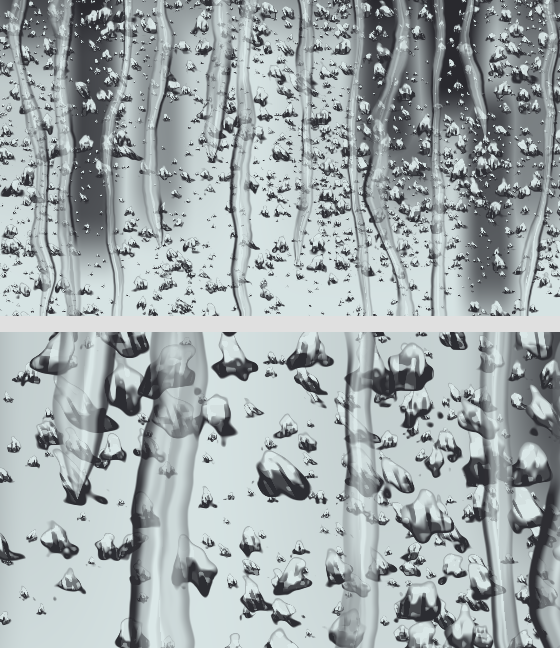
Top: the whole. Bottom: its middle third, enlarged.
Write a Shadertoy shader that draws this texture.

```glsl
// Rain on a window: clinging drops and wavy rivulets before a blurred grey view.

const vec3 SHADOW = vec3(0.16, 0.16, 0.18);
const vec3 DAYLIGHT = vec3(0.855, 0.905, 0.905);
const float RIVULETS = 12.0;

float hash(vec2 p) {
    vec3 q = fract(p.xyx * vec3(0.1031, 0.1030, 0.0973));
    q += dot(q, q.yzx + 33.33);
    return fract((q.x + q.y) * q.z);
}

float noise(vec2 p) {
    vec2 i = floor(p), f = fract(p);
    f = f * f * (3.0 - 2.0 * f);
    return mix(mix(hash(i), hash(i + vec2(1, 0)), f.x),
               mix(hash(i + vec2(0, 1)), hash(i + vec2(1, 1)), f.x), f.y);
}

float fbm(vec2 p) {
    return 0.57 * noise(p) + 0.29 * noise(p * 2.1 + 7.0) + 0.14 * noise(p * 4.3 + 19.0);
}

// Out-of-focus upright shape between two heights
float blurredPost(vec2 p, float x, float halfWidth, float low, float high) {
    float across = 1.0 - smoothstep(0.35, 1.45, abs(p.x - x) / halfWidth);
    return across * smoothstep(low - 0.1, low + 0.15, p.y)
                  * (1.0 - smoothstep(high - 0.1, high + 0.1, p.y));
}

float background(vec2 p) {
    p.x += 0.03 * (noise(p * 3.0) - 0.5);
    float dark = 0.74 * blurredPost(p, 0.30, 0.085, 0.18, 1.2);
    dark = max(dark, 0.74 * blurredPost(p, 1.22, 0.10, 0.45, 1.2));
    dark = max(dark, 0.88 * blurredPost(p, 1.43, 0.10, 0.60, 1.2));
    dark = max(dark, 0.70 * blurredPost(p, 1.55, 0.09, 0.00, 0.72));
    dark = max(dark, 0.52 * blurredPost(p, 1.29, 0.09, 0.35, 0.62));
    dark = max(dark, 0.42 * blurredPost(p, 1.70, 0.10, 0.25, 1.2));
    dark = max(dark, 0.36 * blurredPost(p, 0.50, 0.08, 0.28, 0.90));
    dark = max(dark, 0.48 * blurredPost(p, 0.12, 0.16, 0.82, 1.2));
    dark += 0.36 * smoothstep(0.80, 1.05, p.y) * (1.0 - 0.6 * dark);
    return 0.98 - 0.14 * noise(p * vec2(5.0, 1.5)) * smoothstep(0.0, 0.6, p.y) - dark;
}

// Tone and coverage of one drop; q is the offset from its centre in radii
vec2 drop(vec2 q, float seed, float blur) {
    float lean = 0.9 * (hash(vec2(seed, 3.0)) - 0.3);
    q.x += lean * q.y;
    float edge = length(q * vec2(1.1 + 0.45 * q.y, 0.82));
    edge += 0.95 * (noise(q * 1.4 + seed) - 0.5);
    float cover = 1.0 - smoothstep(1.0 - blur, 1.0 + blur, edge);

    float ripple = noise(vec2(q.x * 3.0 + seed, q.y * 1.3));
    float cup = 1.0 - smoothstep(-0.55, -0.15, q.y + 0.9 * (ripple - 0.5));
    float streak = smoothstep(0.52, 0.68, noise(vec2(q.x * 4.5 - seed, q.y * 0.9)));
    streak *= 1.0 - smoothstep(0.1, 0.8, q.y);
    float rim = smoothstep(0.72, 1.0, edge);
    float glint = smoothstep(0.6, 0.75, noise(q * 3.0 + seed * 1.7)) * (1.0 - rim);
    float tone = 0.96 - 0.80 * cup - 0.55 * streak - 0.32 * rim + 0.40 * glint;
    return vec2(clamp(tone, 0.02, 1.0), cover);
}

// Scatter drops over a jittered grid and lay them on the given tone
float dropLayer(float tone, vec2 p, float cell, float size, float density, float layer, float px) {
    vec2 home = floor(p / cell);
    for (int j = -1; j <= 1; j++)
    for (int i = -1; i <= 1; i++) {
        vec2 id = home + vec2(i, j);
        vec2 key = id + layer * 57.0;
        vec2 centre = (id + 0.15 + 0.7 * vec2(hash(key), hash(key + 91.0))) * cell;
        float crowd = density * (0.45 + 1.1 * noise(centre * vec2(6.0, 2.5) + 4.0));
        crowd *= 0.6 + 0.4 * smoothstep(0.0, 0.5, centre.y);
        if (hash(key + 33.0) > crowd) continue;
        float radius = size * mix(0.55, 1.1, hash(key + 17.0));
        vec2 d = drop((p - centre) / radius, 100.0 * hash(key + 71.0), min(px / radius, 0.45));
        tone = mix(tone, d.x, d.y);
    }
    return tone;
}

// Lay one wavy stream, running from the top down to its end, on the given tone
float rivulet(float tone, vec2 p, float x, float halfWidth, float end, float seed, float px) {
    float path = x + 0.13 * (noise(vec2(p.y * 2.2, seed)) - 0.5)
                   + 0.030 * (noise(vec2(p.y * 8.0, seed + 5.0)) - 0.5);
    float width = halfWidth * (0.55 + 0.75 * noise(vec2(p.y * 5.0, seed + 9.0)));
    width *= sqrt(smoothstep(0.0, 0.12, p.y - end)) + 0.001;
    float d = (p.x - path) / width;
    float side = sign(d);
    d += side * 0.55 * (fbm(vec2(p.y * 17.0, seed + 20.0 + side * 4.0)) - 0.5);
    float blur = min(1.2 * px / width, 0.5);
    float cover = (1.0 - smoothstep(1.0 - blur, 1.0 + blur, abs(d))) * step(end, p.y);

    float facing = hash(vec2(seed, 41.0)) < 0.65 ? -1.0 : 1.0;
    float s = d * facing;
    float thick = noise(vec2(p.y * 7.0, seed + 31.0));
    float body = mix(tone, 0.90, 0.62) - 0.20 * smoothstep(0.45, 0.7, fbm(vec2(d * 1.3 + seed, p.y * 6.0)));
    float darkEdge = smoothstep(0.25 + 0.4 * thick, 0.85, s) * (0.25 + 0.75 * smoothstep(0.25, 0.6, thick));
    float softEdge = smoothstep(0.55, 1.0, -s);
    float gleam = 1.0 - smoothstep(0.0, 0.22, abs(s - 0.05 - 0.5 * (thick - 0.5)));
    float water = body - 0.72 * darkEdge - 0.30 * softEdge + 0.16 * gleam;
    return mix(tone, clamp(water, 0.03, 1.0), cover);
}

void mainImage(out vec4 fragColor, in vec2 fragCoord) {
    float px = 1.0 / iResolution.y;
    vec2 p = fragCoord * px;
    float tone = background(p);

    // Drops, from fine beads to large ones
    tone = dropLayer(tone, p, 0.021, 0.0050, 0.33, 1.0, px);
    tone = dropLayer(tone, p, 0.036, 0.0115, 0.50, 2.0, px);
    tone = dropLayer(tone, p, 0.062, 0.0220, 0.62, 3.0, px);

    // Rivulets
    for (float i = 0.0; i < RIVULETS; i++) {
        float x = (i + 0.25 + 0.5 * hash(vec2(i, 2.0))) * 1.78 / RIVULETS;
        float halfWidth = mix(0.016, 0.038, hash(vec2(i, 6.0)));
        float end = hash(vec2(i, 8.0)) < 0.5 ? -0.3 : mix(0.1, 0.65, hash(vec2(i, 12.0)));
        tone = rivulet(tone, p, x, halfWidth, end, i * 13.0 + 1.0, px);
    }

    fragColor = vec4(mix(SHADOW, DAYLIGHT, clamp(tone, 0.0, 1.0)), 1.0);
}
```
